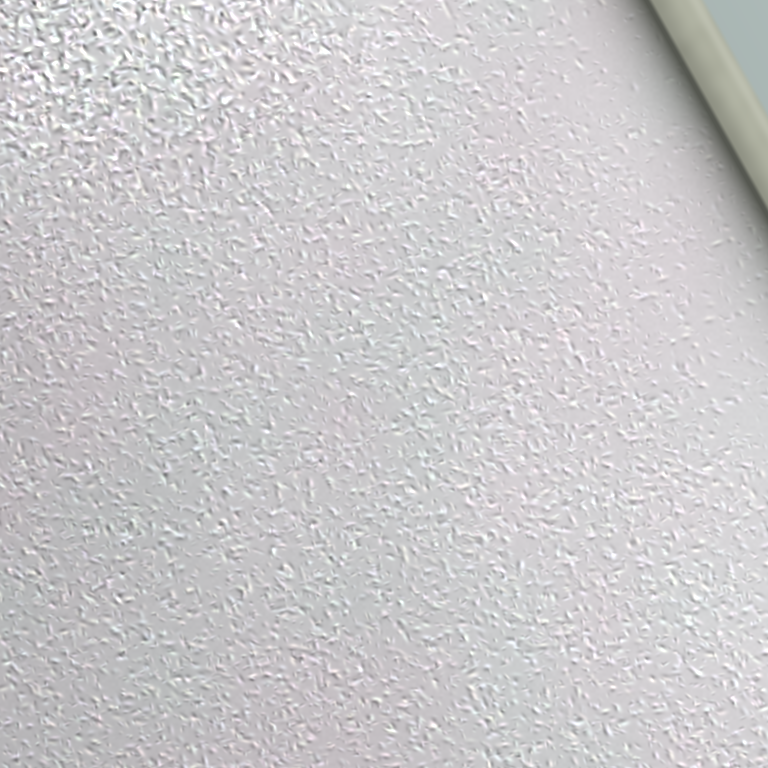
This texture is drawn by a Shadertoy shader. Its source:

```glsl
// Pale metallic flake surface with a coarse glittering corner, a soft shadow and a slanted rail.
// Each flake is a rotated soft ellipse with a dark side, scattered on jittered grids;
// smooth masks over the canvas vary the flake density, contrast and base tone.

const vec3 SHADOW_COLOR = vec3(0.31, 0.32, 0.29);
const vec3 RAIL_COLOR   = vec3(0.64, 0.65, 0.59);
const vec3 RIM_COLOR    = vec3(0.76, 0.77, 0.71);
const vec3 PANE_COLOR   = vec3(0.67, 0.72, 0.71);

float hash(vec2 p) {
    return fract(sin(dot(p, vec2(127.1, 311.7))) * 43758.5453);
}

float valueNoise(vec2 p) {
    vec2 cell = floor(p);
    vec2 f = fract(p);
    f = f * f * (3.0 - 2.0 * f);
    float low = mix(hash(cell), hash(cell + vec2(1.0, 0.0)), f.x);
    float high = mix(hash(cell + vec2(0.0, 1.0)), hash(cell + vec2(1.0, 1.0)), f.x);
    return mix(low, high, f.y);
}

// Soft ellipse, with size given as the two radii
float softEllipse(vec2 p, vec2 size) {
    vec2 q = p / size;
    return exp(-dot(q, q));
}

// Signed, faintly tinted light of one layer of flakes
vec3 flakeLayer(vec2 uv, float count, float density, float turn, float seed) {
    vec2 p = uv * count;
    vec2 cell = floor(p);
    vec3 light = vec3(0.0);
    for (int j = -1; j <= 1; j++) {
        for (int i = -1; i <= 1; i++) {
            vec2 id = cell + vec2(float(i), float(j));
            vec2 key = id + seed;
            vec2 center = id + vec2(hash(key + 3.1), hash(key + 17.7));
            float present = smoothstep(-0.08, 0.08, density - hash(key + 41.3));
            float angle = -0.5 + turn * (hash(key + 29.9) - 0.5);
            float c = cos(angle);
            float s = sin(angle);
            vec2 d = p - center;
            d = vec2(c * d.x + s * d.y, c * d.y - s * d.x);
            vec2 size = vec2(mix(0.28, 0.56, hash(key + 53.2)), mix(0.17, 0.25, hash(key + 67.4)));
            float side = hash(key + 71.6) < 0.65 ? 1.0 : -1.0;
            float bright = softEllipse(d, size);
            float dark = softEllipse(d + vec2(0.12, 0.34 * side), size * vec2(0.9, 1.0));
            float power = mix(0.45, 1.25, hash(key + 83.5));
            vec3 tint = 1.0 + 0.13 * cos(6.2832 * (hash(key + 97.8) + vec3(0.0, 0.33, 0.67)));
            light += present * power * (bright * tint - 0.85 * dark);
        }
    }
    return light;
}

// Smooth base coat with cloudy pink and cool patches
vec3 baseCoat(vec2 uv, float glare) {
    float tone = mix(0.725, 0.85, smoothstep(0.0, 1.0, 0.75 * uv.x + 0.35 * uv.y));
    tone += 0.03 * glare + 0.025 * (valueNoise(uv * 6.0) - 0.5);
    float streak = exp(-pow((uv.x - 0.487) / 0.009, 2.0)) * smoothstep(0.6, 1.0, uv.y);
    float hue = valueNoise(uv * 9.0 + 40.0) - 0.5;
    return tone + 0.025 * streak + vec3(0.002, -0.005, 0.004) + hue * vec3(0.025, -0.008, 0.006);
}

// Shadow, rail and pane placed by the signed distance to the slanted edge
vec3 addRail(vec3 color, vec2 uv, float edge) {
    float shade = exp(min(edge + 0.006, 0.0) / 0.034);
    color = mix(color, SHADOW_COLOR, 0.95 * shade);
    float grime = valueNoise(uv * 45.0) - 0.5;
    vec3 rail = RAIL_COLOR * mix(0.88, 1.06, smoothstep(0.0, 0.035, edge)) + 0.03 * grime;
    rail = mix(rail, RIM_COLOR, 0.7 * exp(-pow((edge - 0.051) / 0.007, 2.0)));
    vec3 pane = PANE_COLOR + 0.15 * (edge - 0.1);
    rail = mix(rail, pane, smoothstep(0.056, 0.064, edge));
    return mix(color, rail, smoothstep(-0.003, 0.004, edge));
}

void mainImage(out vec4 fragColor, in vec2 fragCoord) {
    vec2 uv = fragCoord / iResolution.xy;
    float edge = dot(uv - vec2(0.846, 1.0), vec2(0.871, 0.491));

    // Masks: glittering corner, and the calm zone along the shadow
    float glare = 1.0 - smoothstep(0.08, 0.62, length((uv - vec2(0.08, 1.0)) * vec2(1.0, 1.35)));
    float calm = smoothstep(-0.34, -0.06, edge);
    float patches = valueNoise(uv * 14.0 + 7.0) - 0.5;

    // Coarse flakes fill the corner, finer ones cover the rest
    float density = mix(0.6, 0.22, calm) + 0.25 * patches;
    float contrast = mix(0.16, 0.11, calm) + 0.06 * glare;
    vec3 fine = flakeLayer(uv, 78.0, density, 1.7, 0.0)
              + 0.65 * flakeLayer(uv, 118.0, density * 0.8, 2.2, 210.0);
    vec3 coarse = flakeLayer(uv, 62.0, glare * 1.25, 2.6, 430.0);

    vec3 color = baseCoat(uv, glare);
    color += contrast * fine + 0.24 * glare * coarse;
    color += 0.02 * (valueNoise(uv * 230.0) - 0.5);
    color = addRail(color, uv, edge);
    fragColor = vec4(clamp(color, 0.0, 1.0), 1.0);
}
```
